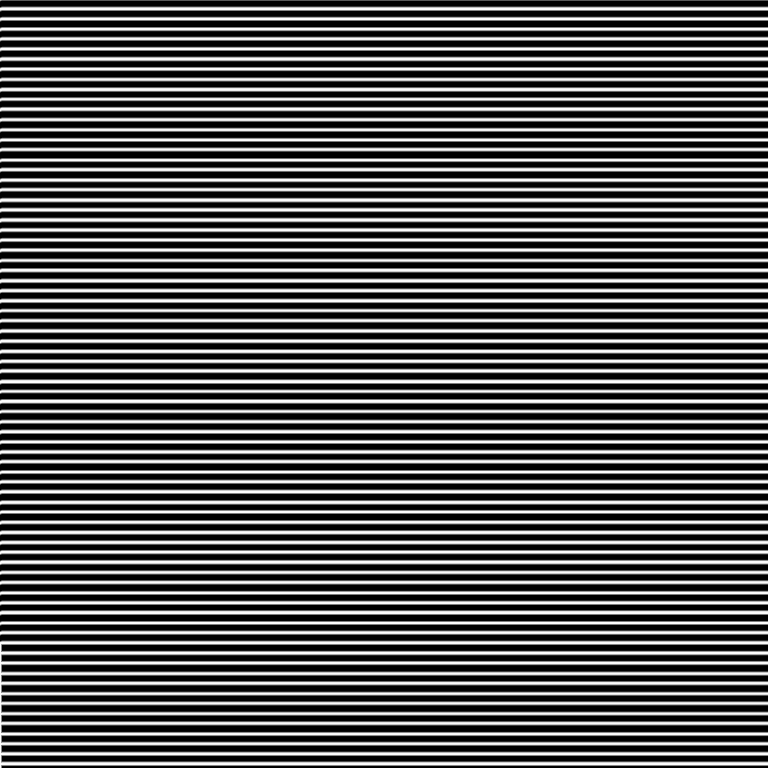
Give the GLSL for this pattern, as a WebGL 1 fragment shader.

```glsl
precision highp float;
// Thin, slightly uneven white horizontal lines on black, with a narrow upright edge at the lower left.
uniform vec2 u_resolution;

float hash(float n) {
  return fract(sin(n * 12.9898) * 43758.5453);
}

// Soft coverage of a shape from its signed distance.
float coverage(float distanceToEdge, float softness) {
  return clamp(0.5 - distanceToEdge / softness, 0.0, 1.0);
}

// Signed distance to the nearest line of a stack measured down from the top.
float lineStack(float depth) {
  float period = 0.01311;
  float row = (depth - 0.0114) / period;
  float index = floor(row + 0.5);
  float drift = 0.0009 * (hash(index + 3.0) - 0.5);
  float width = 0.0044 + 0.0010 * (hash(index + 91.0) - 0.5);
  return abs((row - index) * period - drift) - 0.5 * width;
}

void main() {
  vec2 uv = gl_FragCoord.xy / u_resolution;
  float pixel = 1.0 / u_resolution.y;
  float depth = 1.0 - uv.y;

  // The line ends sag slightly where they meet the left side.
  float sag = 0.0008 * (1.0 - smoothstep(0.0, 0.003, uv.x));
  float lines = coverage(lineStack(depth - sag), max(pixel, 0.0025));

  // Upright edge joining the lowest lines.
  float upright = coverage(max(uv.x - 0.002, uv.y - 0.164), pixel);

  gl_FragColor = vec4(vec3(0.99 * max(lines, upright)), 1.0);
}
```
